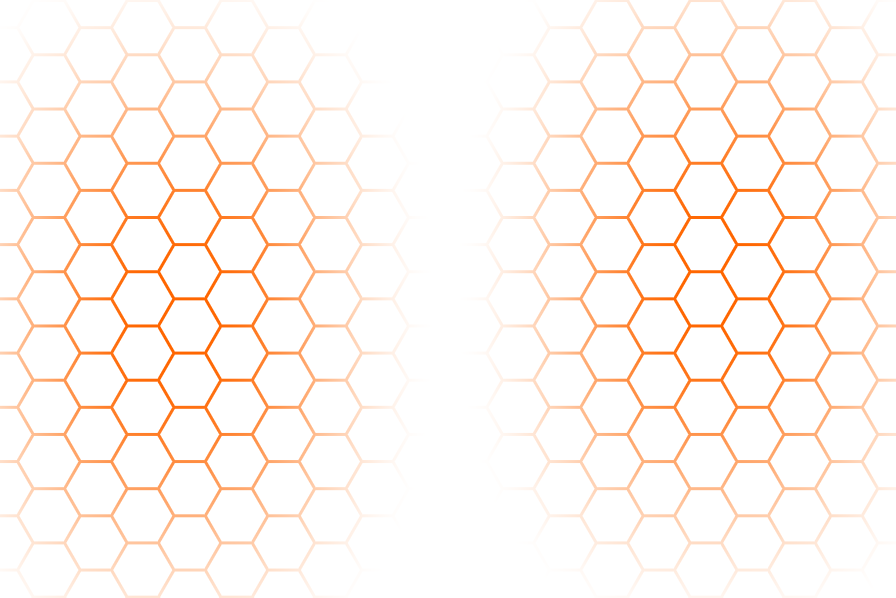
This pattern is drawn by a Shadertoy shader. Its source:

```glsl
// Orange honeycomb outline on white, revealed by two tall soft glows.
// A repeated hexagon distance gives the lines; boxy elliptical falloffs
// set how strongly each part of the mesh is tinted.

const vec3 PAPER = vec3(1.0);
const vec3 ORANGE = vec3(1.0, 0.40, 0.0);

// Lengths are in canvas heights, on a 3:2 canvas.
const float ASPECT = 1.5;
const float CELL_HEIGHT = 0.0907;
const vec2 CELL_ORIGIN = vec2(0.3175, 0.6363);
const float LINE_HALF_WIDTH = 0.0025;

const vec2 LEFT_GLOW = vec2(0.293, 0.470);
const vec2 RIGHT_GLOW = vec2(1.199, 0.535);
const vec2 GLOW_RADIUS = vec2(0.440, 0.615);
const float GLOW_CORE = 0.1;
const float GLOW_POWER = 2.5;

// Distance from p to the nearest edge of a flat-topped hexagon grid.
float hexEdgeDistance(vec2 p) {
    vec2 period = CELL_HEIGHT * vec2(sqrt(3.0), 1.0);
    vec2 even = mod(p + 0.5 * period, period) - 0.5 * period;
    vec2 odd = mod(p, period) - 0.5 * period;
    vec2 local = abs(dot(even, even) < dot(odd, odd) ? even : odd);
    float reach = max(local.y, dot(local, vec2(0.5 * sqrt(3.0), 0.5)));
    return 0.5 * CELL_HEIGHT - reach;
}

// Superelliptical glow: full at its core, nothing at its radius.
float glow(vec2 p, vec2 center) {
    vec2 q = pow(abs(p - center) / GLOW_RADIUS, vec2(GLOW_POWER));
    float radius = pow(q.x + q.y, 1.0 / GLOW_POWER);
    return 1.0 - smoothstep(GLOW_CORE, 1.0, radius);
}

void mainImage(out vec4 fragColor, in vec2 fragCoord) {
    vec2 p = fragCoord / iResolution.xy * vec2(ASPECT, 1.0);
    float pixel = 1.0 / iResolution.y;

    // Line coverage with a one-pixel soft edge
    float edge = hexEdgeDistance(p - CELL_ORIGIN);
    float line = clamp((LINE_HALF_WIDTH - edge) / pixel + 0.5, 0.0, 1.0);

    // Both glows, blended as a screen
    float strength = 1.0 - (1.0 - glow(p, LEFT_GLOW)) * (1.0 - glow(p, RIGHT_GLOW));

    fragColor = vec4(mix(PAPER, ORANGE, line * strength), 1.0);
}
```
